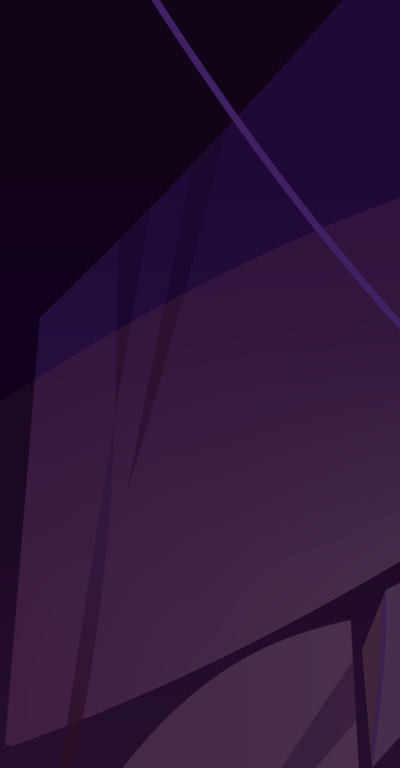
A Shadertoy shader for this background:

```glsl
// Draws overlapping translucent violet panels with dark blades and a thin bright arc.

// Soft step: 1 where the signed distance is positive.
float inside(float d) {
    float soft = 0.8 / iResolution.y;
    return smoothstep(-soft, soft, d);
}

// Coverage of the span between two x positions.
float span(float x, float left, float right) {
    return inside(x - left) * inside(right - x);
}

void mainImage(out vec4 fragColor, in vec2 fragCoord) {
    // Height is 1, width is 0.5195, origin at the lower left.
    vec2 p = fragCoord / iResolution.xy * vec2(0.5195, 1.0);
    float x = p.x, y = p.y;

    // Warm hill over the dark backdrop
    float hillTop = 0.4766 + 0.586 * x - 0.286 * x * (x - 0.26);
    float hill = inside((hillTop - y) * 0.87);
    vec3 night = mix(vec3(0.07, 0.0, 0.125), vec3(0.065, 0.01, 0.095), smoothstep(0.45, 0.8, y));
    vec3 shade = mix(vec3(0.145, 0.055, 0.18), vec3(0.11, 0.03, 0.13), smoothstep(0.0, 0.45, y));
    vec3 color = mix(night, shade, hill);

    // Large panel with bowed upper and lower edges
    float panelTop = 0.587 + 1.02 * (x - 0.052) + 0.224 * (x - 0.052) * (x - 0.306);
    float panelBottom = 0.025 + 0.414 * (x - 0.0065) + 0.237 * (x - 0.0065) * (x - 0.26);
    float panelLeft = 0.0065 + 0.0815 * (y - 0.03);
    float corner = 0.006 * exp(-max(x - 0.0065, 0.0) * 180.0);
    float panel = inside((panelTop - y) * 0.69) * inside((y - panelBottom - corner) * 0.9)
                * inside(x - panelLeft);
    vec3 violet = mix(vec3(0.145, 0.055, 0.245), vec3(0.125, 0.035, 0.22), smoothstep(0.5, 0.8, y));
    vec3 plum = mix(vec3(0.25, 0.115, 0.255), vec3(0.19, 0.08, 0.24), smoothstep(0.05, 0.72, y));
    plum += vec3(0.07, 0.14, 0.07) * x * (1.0 - smoothstep(0.15, 0.7, y));
    color = mix(color, mix(violet, plum, hill), panel);

    // Two blades hanging from the panel's upper edge
    float t = y - 0.362;
    float longBlade = span(x, 0.1654 + 0.2 * t, 0.1654 + 0.31 * t - 0.08 * t * t) * step(0.0, t);
    t = y - 0.4635;
    float shortBlade = span(x, 0.1497 + 0.017 * t, 0.1497 + 0.175 * t) * step(0.0, t);
    vec3 bladeColor = mix(vec3(0.105, 0.025, 0.18), vec3(0.17, 0.065, 0.18), hill);
    color = mix(color, bladeColor, max(longBlade, shortBlade) * panel * 0.85);

    // Blade widening downwards to the bottom edge
    t = 0.4635 - y;
    float lowBlade = span(x, 0.1497 - 0.155 * t, 0.1497 - 0.03 * t - 0.19 * t * t) * step(0.0, t);
    vec3 lowColor = mix(vec3(0.17, 0.055, 0.14), vec3(0.18, 0.085, 0.23), smoothstep(0.0, 0.3, y));
    color = mix(color, lowColor, lowBlade * 0.75);

    // Lower panel with a rounded shoulder and a slanted dark band
    float u = clamp((0.456 - x) / 0.297, 0.0, 1.2);
    float shoulder = 0.193 * (1.0 - 0.35 * u - 0.65 * pow(u, 2.5));
    float lowPanel = inside((shoulder - y) * 0.8) * inside(0.466 - 0.054 * y - x);
    vec3 mauve = mix(vec3(0.27, 0.165, 0.27), vec3(0.285, 0.185, 0.29), smoothstep(0.2, 0.45, x));
    float band = span(x, 0.365 + 0.667 * y, 0.41 + 0.85 * y);
    mauve = mix(mauve, vec3(0.215, 0.11, 0.235), band * 0.85);
    color = mix(color, mauve, lowPanel);

    // Sliver at the right edge, with a warm facet and a violet stripe
    float sliverLeft = max(0.470 + (y - 0.154) * 0.4, 0.483 - 0.085 * y);
    float sliverTop = 0.232 + 0.5 * (x - 0.501);
    float sliver = inside(x - sliverLeft) * inside(sliverTop - y)
                 * inside((y - 1.11 * (x - 0.483)) * 0.67);
    float facetEdge = 0.501 - 0.25 * pow(max(0.19 - y, 0.0), 1.6);
    vec3 sliverColor = mix(vec3(0.25, 0.145, 0.23), vec3(0.275, 0.185, 0.30), inside(x - facetEdge));
    sliverColor = mix(sliverColor, vec3(0.23, 0.13, 0.31), span(x, facetEdge - 0.006, facetEdge));
    color = mix(color, sliverColor, sliver);

    // Bright arc across the upper right
    float arcY = 1.0 - 1.48 * (x - 0.202) + 0.7 * (x - 0.202) * (x - 0.306);
    float arcSlope = 1.4 * x - 1.8356;
    float arcDistance = abs(y - arcY) / sqrt(1.0 + arcSlope * arcSlope);
    color = mix(color, vec3(0.25, 0.13, 0.39), inside(0.0046 - arcDistance));

    fragColor = vec4(color, 1.0);
}
```
